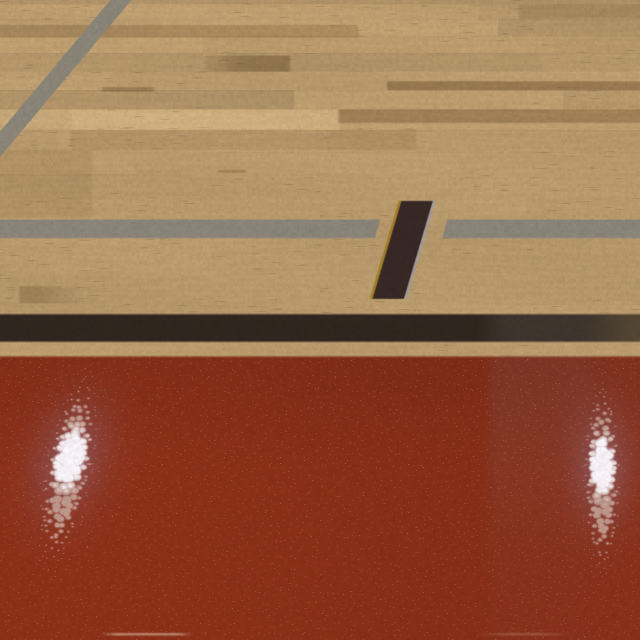
Write a Shadertoy shader that draws this texture.

```glsl
// A glossy sports floor: maple planks with painted lines above a red apron.
// Planks come from perspective rows with hashed tones, lines from soft boxes,
// and lamp reflections from leaning gaussians broken up by cellular noise.

const vec3 MAPLE  = vec3(0.715, 0.595, 0.420);
const vec3 GREY   = vec3(0.535, 0.515, 0.465);
const vec3 BLACK  = vec3(0.185, 0.150, 0.120);
const vec3 TICK   = vec3(0.215, 0.155, 0.145);
const vec3 RED    = vec3(0.535, 0.185, 0.095);
const vec3 SHEEN  = vec3(0.530, 0.245, 0.185);
const vec3 LAMP   = vec3(0.960, 0.940, 0.960);
const vec3 HALO   = vec3(0.560, 0.370, 0.430);
const float SOFT      = 0.0018;  // edge softness
const float APRON_TOP = 0.443;
const float ROW_STEP  = 0.047;   // perspective spacing of plank rows
const float GRAIN     = 0.035;

float hash(vec2 p) {
    vec3 q = fract(vec3(p.xyx) * 0.1031);
    q += dot(q, q.yzx + 33.33);
    return fract((q.x + q.y) * q.z);
}

// Distance to the nearest scattered cell point
float cellular(vec2 p) {
    vec2 id = floor(p), f = fract(p);
    float d = 1.5;
    for (int y = -1; y <= 1; y++)
        for (int x = -1; x <= 1; x++) {
            vec2 o = vec2(x, y);
            vec2 seed = vec2(hash(id + o), hash(id + o + 57.0));
            d = min(d, length(o + seed - f));
        }
    return d;
}

float band(float x, float lo, float hi, float soft) {
    return smoothstep(lo - soft, lo + soft, x) * (1.0 - smoothstep(hi - soft, hi + soft, x));
}

float box(vec2 p, vec2 xr, vec2 yr) {
    return band(p.x, xr.x, xr.y, 0.003) * band(p.y, yr.x, yr.y, SOFT);
}

vec3 planks(vec2 p) {
    float row = log(1.0 + 2.0 * (1.0 - p.y)) / ROW_STEP - 0.25;
    float id = floor(row);
    float along = p.x * (1.6 + hash(vec2(id, 3.0))) + 9.0 * hash(vec2(id, 8.0));
    float tone = hash(vec2(floor(along), id)) - 0.5;
    float far = smoothstep(0.62, 0.85, p.y);
    vec3 c = MAPLE * (1.0 + tone * mix(0.035, 0.10, far));

    // Wood fibres and short dark flecks
    float fibre = sin(p.y * 520.0 + 3.0 * sin(p.x * 9.0 + id)) * sin(p.x * 23.0 + p.y * 170.0);
    c *= 1.0 + 0.014 * fibre + 0.012 * sin(p.x * 6.0 + p.y * 31.0);
    float fleck = 1.0 - smoothstep(0.03, 0.15, cellular(p * vec2(12.0, 95.0)));
    c *= 1.0 - 0.10 * fleck * step(0.6, hash(floor(p * vec2(6.0, 30.0))));
    c *= 1.0 - 0.035 * band(fract(row), 0.0, 0.06, 0.03) * far;

    // Distinct boards: positive shade is darker
    float shade = 0.0;
    shade += 0.13 * box(p, vec2(-0.1, 0.56), vec2(0.941, 0.961));
    shade += 0.20 * box(p, vec2(0.319, 0.453), vec2(0.888, 0.913)) * smoothstep(0.28, 0.40, p.x);
    shade += 0.23 * box(p, vec2(0.605, 1.1), vec2(0.859, 0.873));
    shade += 0.19 * box(p, vec2(0.528, 1.1), vec2(0.808, 0.829));
    shade -= 0.10 * box(p, vec2(-0.1, 0.531), vec2(0.797, 0.829));
    shade += 0.07 * box(p, vec2(0.11, 0.65), vec2(0.766, 0.797));
    shade += 0.06 * box(p, vec2(-0.1, 0.145), vec2(0.66, 0.766));
    shade += 0.10 * box(p, vec2(0.81, 1.1), vec2(0.971, 0.993));
    shade += 0.15 * box(p, vec2(0.03, 0.14), vec2(0.526, 0.553)) * (1.0 - smoothstep(0.04, 0.15, p.x));
    shade += 0.20 * box(p, vec2(0.16, 0.24), vec2(0.857, 0.864));
    shade += 0.15 * box(p, vec2(0.34, 0.385), vec2(0.730, 0.735));
    return c * (1.0 - shade * vec3(0.85, 1.0, 1.2));
}

vec3 paintLines(vec3 c, vec2 p) {
    // Grey diagonal, and grey crossing line with a slanted gap
    float diagonal = abs(p.x - 0.189 + 0.838 * (1.0 - p.y));
    c = mix(c, GREY, 1.0 - smoothstep(0.0165 - SOFT, 0.0165 + SOFT, diagonal));
    float gapX = p.x - 0.28 * (p.y - 0.643);
    float gap = band(gapX, 0.590, 0.695, SOFT);
    c = mix(c, GREY, band(p.y, 0.628, 0.657, SOFT) * (1.0 - gap));

    // Leaning dark tick with yellow and blue fringes
    float tx = p.x - 0.629 - 0.295 * (p.y - 0.609);
    float ty = band(p.y, 0.533, 0.686, SOFT);
    c = mix(c, vec3(0.62, 0.47, 0.10), 0.85 * ty * band(tx, -0.029, -0.023, SOFT));
    c = mix(c, vec3(0.60, 0.61, 0.62), 0.80 * ty * band(tx, 0.023, 0.029, SOFT));
    c = mix(c, TICK, ty * band(tx, -0.0245, 0.0245, SOFT));

    // Boundary line, catching light toward the right
    vec3 dark = BLACK + 0.055 * smoothstep(0.74, 0.80, p.x);
    dark = mix(dark, vec3(0.36, 0.30, 0.21), 0.7 * smoothstep(0.90, 1.0, p.x));
    return mix(c, dark, band(p.y, 0.466, 0.509, 0.0025));
}

vec3 apron(vec2 p) {
    float sheen = smoothstep(0.75, 0.78, p.x) * (1.0 - 0.5 * smoothstep(0.90, 0.95, p.x));
    vec3 c = mix(RED, SHEEN, sheen * mix(0.12, 0.65, smoothstep(0.05, 0.40, p.y)));
    c *= 1.0 + 0.02 * sin(p.x * 5.0 + 1.0) - 0.06 * smoothstep(0.25, 0.44, p.y);
    float streak = band(p.x, 0.17, 0.29, 0.015) + 0.4 * band(p.x, 0.77, 0.87, 0.03);
    return mix(c, vec3(0.78, 0.62, 0.52), 0.7 * streak * band(p.y, 0.007, 0.011, 0.002));
}

// Lamp reflection: solid core, ragged tails and a faint violet halo
vec3 addGlare(vec3 c, vec2 p, vec2 centre, float lean, float width) {
    vec2 d = p - centre;
    d.x -= lean * d.y;
    float rough = cellular(p * vec2(85.0, 110.0)) - 0.45;
    float halo = exp(-dot(d / vec2(width * 1.7, 0.085), d / vec2(width * 1.7, 0.085)));
    vec2 k = d / vec2(width, 0.060);
    vec2 t = (d + vec2(0.0, 0.018)) / vec2(width * 0.85, 0.105);
    float core = smoothstep(0.40, 0.78, exp(-dot(k, k)) - 0.35 * rough);
    float tail = smoothstep(0.32, 0.85, exp(-pow(dot(t, t), 1.5)) - 1.1 * rough);
    c = mix(c, HALO, 0.65 * halo);
    c = mix(c, vec3(0.80, 0.70, 0.65), 0.75 * tail);
    return mix(c, LAMP, core);
}

void mainImage(out vec4 fragColor, in vec2 fragCoord) {
    vec2 p = fragCoord / iResolution.xy;
    vec3 wood = paintLines(planks(p), p);
    vec3 red = addGlare(apron(p), p, vec2(0.110, 0.283), 0.18, 0.032);
    red = addGlare(red, p, vec2(0.941, 0.272), 0.0, 0.025);
    vec3 c = mix(red, wood, smoothstep(APRON_TOP - 0.003, APRON_TOP + 0.003, p.y));
    c *= 1.0 + GRAIN * (hash(floor(p * 300.0)) + hash(floor(p * 170.0) + 91.0) - 1.0);
    fragColor = vec4(c, 1.0);
}
```
